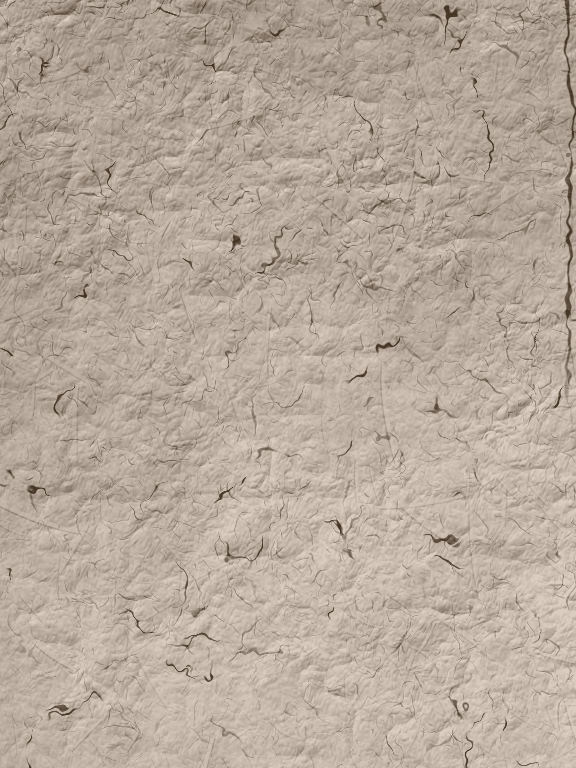
Write a Shadertoy shader that draws this texture.

```glsl
// Dry clay plaster with chopped straw, flaky relief and shrinkage cracks.

const vec3 CRACK_COLOR = vec3(0.27, 0.21, 0.15);
const vec3 CLAY_COLOR = vec3(0.795, 0.742, 0.692);
const float TONE_BOTTOM = 0.99;      // 0 is crack colour, 1 is clay colour
const float TONE_TOP = 0.82;
const vec2 LIGHT_DIR = vec2(-0.45, 0.89);
const float RELIEF_STEP = 0.0015;
const float RELIEF_GAIN = 0.072;
const float GRAIN = 0.12;
const float FINE_CRACK_DEPTH = 0.46;
const float CRACK_LIP = 0.09;
const float DEEP_CRACK_DEPTH = 1.0;
const float STRAW_SHADOW = 0.2;
const float STRAW_GLOW = 0.075;
const float STRAW_COVER = 0.65;
const float PI = 3.14159;

float hash(vec2 p) {
    return fract(sin(dot(p, vec2(127.1, 311.7))) * 43758.5453);
}

float noise(vec2 p) {
    vec2 i = floor(p), f = fract(p);
    f = f * f * (3.0 - 2.0 * f);
    return mix(mix(hash(i), hash(i + vec2(1, 0)), f.x),
               mix(hash(i + vec2(0, 1)), hash(i + vec2(1, 1)), f.x), f.y);
}

vec2 noise2(vec2 p) {
    return vec2(noise(p), noise(p + 37.4)) - 0.5;
}

// Creased height field: every octave has a similar slope.
float relief(vec2 p) {
    p += 0.009 * noise2(p * 41.0);
    float height = 0.8 * noise(p * 15.0) / 15.0, freq = 27.0;
    for (int k = 0; k < 4; k++) {
        height += abs(2.0 * noise(p * freq) - 1.0) / freq;
        p = mat2(0.8, 0.6, -0.6, 0.8) * p + 3.7;
        freq *= 1.95;
    }
    return height;
}

// Tapered strokes, at most one per cell: x is the body, y the band below it.
vec2 strokes(vec2 p, float cells, float share, float halfLen, float width,
             float bend, float sharpen, float seed) {
    vec2 q = p * cells, home = floor(q), result = vec2(0.0);
    float soft = 0.75 * cells / iResolution.y;
    for (int j = -1; j <= 1; j++)
    for (int i = -1; i <= 1; i++) {
        vec2 cell = home + vec2(i, j), s = cell + seed;
        if (hash(s) > share) continue;
        vec2 d = q - cell - vec2(hash(s + 3.1), hash(s + 7.7));
        float angle = PI * hash(s + 5.3);
        vec2 along = vec2(cos(angle), sin(angle));
        float u = dot(d, along);
        float v = dot(d, vec2(-along.y, along.x)) * sign(along.x);
        float len = halfLen * mix(0.35, 1.0, hash(s + 9.2));
        v += bend * (hash(s + 2.6) - 0.5) * u * u / len;
        float taper = clamp(1.0 - abs(u) / len, 0.0, 1.0);
        float w = width * mix(0.45, 1.0, hash(s + 1.9)) * pow(taper, sharpen);
        float fade = smoothstep(0.0, 0.15, taper) * mix(0.4, 1.0, hash(s + 8.4));
        float body = 1.0 - smoothstep(w - soft, w + soft, abs(v));
        float below = 1.0 - smoothstep(0.0, 0.4 * w + 1.2 * soft, abs(v + w + 0.8 * soft));
        result = max(result, fade * vec2(body, below));
    }
    return result;
}

void mainImage(out vec4 fragColor, in vec2 fragCoord) {
    vec2 p = fragCoord / iResolution.y;
    float rightEdge = iResolution.x / iResolution.y;
    float rough = mix(0.6, 1.25, noise(p * 9.0 + 4.0)) * mix(0.8, 1.15, p.y);

    // Broad light falloff and blotches
    float flatTone = mix(TONE_BOTTOM, TONE_TOP, smoothstep(0.0, 0.95, p.y));
    flatTone += 0.07 * (p.x / rightEdge - 0.5) + 0.1 * (noise(p * 5.0) - 0.5);
    flatTone += 0.07 * (noise(p * 19.0) - 0.5);

    // Flaky relief, with shaded sides stronger than lit ones, and sandy grain
    float slope = (relief(p) - relief(p + RELIEF_STEP * LIGHT_DIR)) / RELIEF_STEP;
    float tone = flatTone + RELIEF_GAIN * rough * (slope > 0.0 ? 0.6 * slope : slope);
    tone += GRAIN * (noise(p * 300.0) - 0.5);

    // Straw: broad stalks and thin fibres
    vec2 strawPoint = p + 0.003 * noise2(p * 12.0);
    vec2 stalks = strokes(strawPoint, 12.0, 0.6, 0.85, 0.045, 0.15, 0.25, 11.0);
    vec2 fibres = strokes(strawPoint, 27.0, 0.65, 0.85, 0.05, 0.4, 0.3, 53.0);
    vec2 straw = max(stalks, 0.75 * fibres);
    tone = mix(tone, flatTone + STRAW_GLOW, STRAW_COVER * straw.x);
    tone -= STRAW_SHADOW * straw.y * (1.0 - 0.7 * straw.x);

    // Fine cracks at several sizes, each with a lit lower lip
    vec2 bent = p + 0.012 * noise2(p * 42.0) + 0.006 * noise2(p * 110.0);
    float cells = 17.0, width = 0.03;
    for (int k = 0; k < 4; k++) {
        float seed = 80.0 + 17.0 * float(k);
        vec2 crack = strokes(bent, cells, 0.72, 0.55, width, 1.4, 0.6, seed);
        float gate = rough * smoothstep(0.15, 0.6, noise(p * 23.0 + seed));
        tone += gate * (CRACK_LIP * crack.y * (1.0 - crack.x) - FINE_CRACK_DEPTH * crack.x);
        cells *= 1.5;
        width *= 1.22;
    }

    // Sparse deep cracks, jagged and broken
    vec2 jagged = p + 0.024 * noise2(p * 36.0) + 0.013 * noise2(p * 105.0);
    float deep = strokes(jagged, 9.0, 0.5, 0.5, 0.024, 0.9, 0.6, 171.0).x;
    deep = max(deep, strokes(jagged, 15.0, 0.4, 0.45, 0.036, 0.9, 0.6, 213.0).x);
    tone -= DEEP_CRACK_DEPTH * deep * smoothstep(0.2, 0.5, noise(p * 38.0 + 8.0));

    // Long vertical split along the upper right edge
    float splitX = rightEdge - 0.007 + 0.010 * (noise(vec2(p.y * 14.0, 2.0)) - 0.5)
                 + 0.006 * (noise(vec2(p.y * 90.0, 6.0)) - 0.5);
    float splitWidth = 0.003 * noise(vec2(p.y * 55.0, 9.0));
    float split = 1.0 - smoothstep(splitWidth - 0.001, splitWidth + 0.0015, abs(p.x - splitX));
    tone -= 0.75 * split * smoothstep(0.4, 0.6, p.y);

    vec3 color = mix(CRACK_COLOR, CLAY_COLOR, clamp(tone, 0.0, 1.12));
    fragColor = vec4(color, 1.0);
}
```
